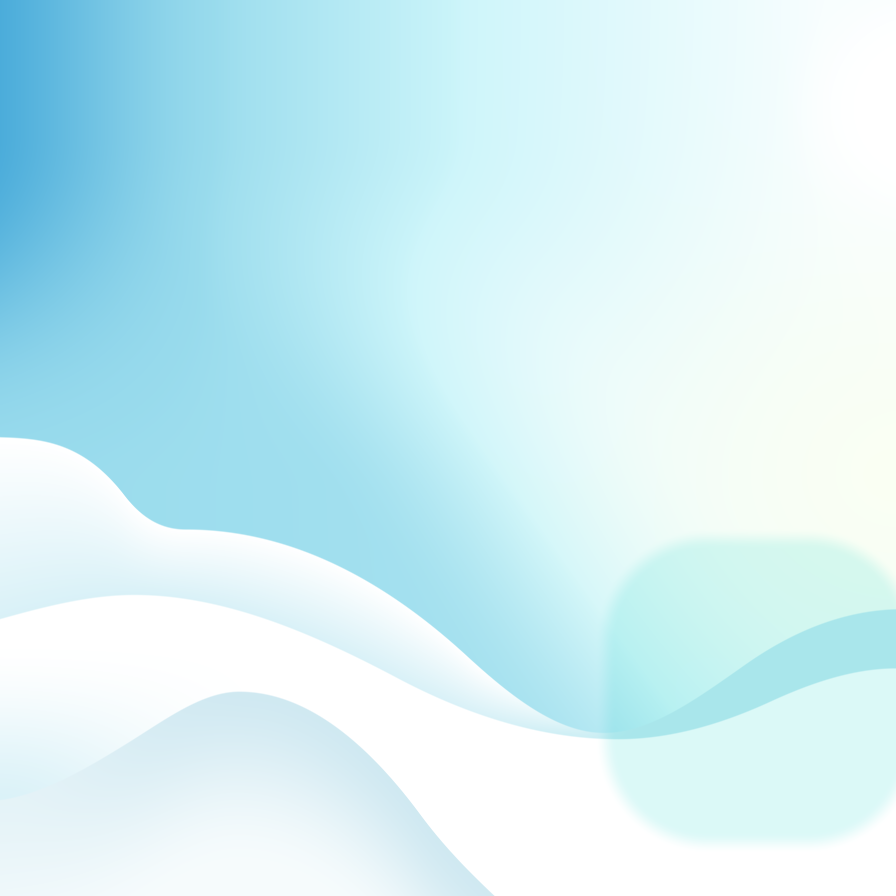
A WebGL 1 fragment shader for this background:

```glsl
precision highp float;
// Soft blue-to-white sky with a corner glow, layered pale waves and a blurred teal tile.
uniform vec2 u_resolution;

#define DEEP_BLUE vec3(0.27, 0.66, 0.85)
#define SKY_BLUE vec3(0.61, 0.865, 0.93)
#define PALE_AQUA vec3(0.80, 0.96, 0.98)
#define CREAM vec3(0.985, 1.0, 0.95)
#define WAVE_SHADE vec3(0.85, 0.945, 0.97)
#define HILL_SHADE vec3(0.81, 0.91, 0.945)
#define TILE_TINT vec3(0.86, 0.975, 0.97)
#define TILE_CENTER vec2(0.846, 0.229)
#define TILE_HALF 0.17
#define TILE_RADIUS 0.115
#define TILE_BLUR 0.012
#define SUN_CENTER vec2(1.03, 0.88)

const vec3 WHITE = vec3(1.0);

// Cubic from point a to point b with the given end slopes
float arc(float x, vec2 a, vec2 b, float slopeA, float slopeB) {
  float w = b.x - a.x;
  float t = (x - a.x) / w;
  float s = 1.0 - t;
  return mix(a.y, b.y, t * t * (3.0 - 2.0 * t))
       + w * t * s * (slopeA * s - slopeB * t);
}

float backWave(float x) {
  vec2 start = vec2(0.0, 0.512), bend = vec2(0.139, 0.447);
  vec2 shelf = vec2(0.208, 0.409), slope = vec2(0.521, 0.268);
  vec2 valley = vec2(0.674, 0.182), rise = vec2(0.833, 0.259);
  if (x < bend.x) return arc(x, start, bend, -0.03, -1.3);
  if (x < shelf.x) return arc(x, bend, shelf, -1.3, 0.0);
  if (x < slope.x) return arc(x, shelf, slope, 0.0, -0.92);
  if (x < valley.x) return arc(x, slope, valley, -0.92, 0.0);
  if (x < rise.x) return arc(x, valley, rise, 0.0, 0.7);
  return arc(x, rise, vec2(1.0, 0.32), 0.7, 0.03);
}

float frontWave(float x) {
  vec2 crest = vec2(0.15, 0.336), slope = vec2(0.443, 0.2435);
  vec2 valley = vec2(0.69, 0.175), rise = vec2(0.86, 0.217);
  if (x < crest.x) return arc(x, vec2(0.0, 0.309), crest, 0.28, 0.0);
  if (x < slope.x) return arc(x, crest, slope, 0.0, -0.53);
  if (x < valley.x) return arc(x, slope, valley, -0.53, 0.0);
  if (x < rise.x) return arc(x, valley, rise, 0.0, 0.46);
  return arc(x, rise, vec2(1.0, 0.254), 0.46, 0.0);
}

float hill(float x) {
  vec2 rise = vec2(0.143, 0.171), crest = vec2(0.267, 0.228);
  vec2 slope = vec2(0.469, 0.091), foot = vec2(0.552, 0.0);
  if (x < rise.x) return arc(x, vec2(0.0, 0.107), rise, 0.14, 0.62);
  if (x < crest.x) return arc(x, rise, crest, 0.62, 0.0);
  if (x < slope.x) return arc(x, crest, slope, 0.0, -1.35);
  if (x < foot.x) return arc(x, slope, foot, -1.35, -0.95);
  return foot.x - x;
}

float roundedBox(vec2 p, float halfSize, float radius) {
  vec2 q = abs(p) - halfSize + radius;
  return length(max(q, 0.0)) + min(max(q.x, q.y), 0.0) - radius;
}

vec3 skyColor(vec2 p) {
  // The upper ramp runs straight across; the lower one has a slanted soft edge
  float edge = 0.52 + 0.75 * (0.54 - p.y);
  float lower = 0.24 + 0.07 * p.x
              + 0.52 * smoothstep(edge - 0.22, edge + 0.22, p.x);
  float t = mix(lower, p.x, smoothstep(0.45, 0.85, p.y));

  vec3 col = mix(DEEP_BLUE, SKY_BLUE, smoothstep(-0.1, 0.28, t) * 1.12 - 0.12);
  col = mix(col, PALE_AQUA, clamp((t - 0.24) / 0.28, 0.0, 1.0));
  col = mix(col, WHITE, clamp((t - 0.50) / 0.42, 0.0, 1.0) * 0.85);

  // Warm light at the right and a white glow in the upper corner
  vec2 warm = (p - vec2(1.0, 0.47)) / vec2(0.30, 0.25);
  col = mix(col, CREAM, 0.9 * exp(-dot(warm, warm)));
  float glow = 1.0 - smoothstep(0.06, 0.17, length(p - SUN_CENTER));
  return mix(col, WHITE, glow);
}

void main() {
  vec2 p = gl_FragCoord.xy / u_resolution;
  float px = 1.0 / u_resolution.y;
  float backY = backWave(p.x);
  float frontY = frontWave(p.x);
  float hillY = hill(p.x);
  vec3 col = skyColor(p);

  // Back wave, shaded towards the wave in front
  float depth = clamp((backY - p.y) / max(backY - frontY, 0.01), 0.0, 1.0);
  vec3 band = mix(WHITE, WAVE_SHADE, depth);
  band = mix(band, vec3(0.77, 0.925, 0.95), smoothstep(0.52, 0.72, p.x));
  col = mix(col, band, smoothstep(-px, px, backY - p.y));

  // Front wave, cooler at the lower left
  float cool = (1.0 - smoothstep(0.08, 0.29, p.y)) * (1.0 - smoothstep(0.0, 0.32, p.x));
  vec3 front = mix(WHITE, WAVE_SHADE, cool);
  col = mix(col, front, smoothstep(-px, px, frontY - p.y));

  // Hill, bluest along its rim
  float rim = 1.0 - smoothstep(-0.02, 0.20, hillY - p.y);
  rim *= mix(0.45, 1.0, smoothstep(0.0, 0.28, p.x));
  vec3 hillCol = mix(vec3(0.965, 0.985, 0.99), HILL_SHADE, rim);
  col = mix(col, hillCol, smoothstep(-px, px, hillY - p.y));

  // Translucent tile over everything
  float tile = roundedBox(p - TILE_CENTER, TILE_HALF, TILE_RADIUS);
  col *= mix(WHITE, TILE_TINT, 1.0 - smoothstep(-TILE_BLUR, TILE_BLUR, tile));
  gl_FragColor = vec4(col, 1.0);
}
```
